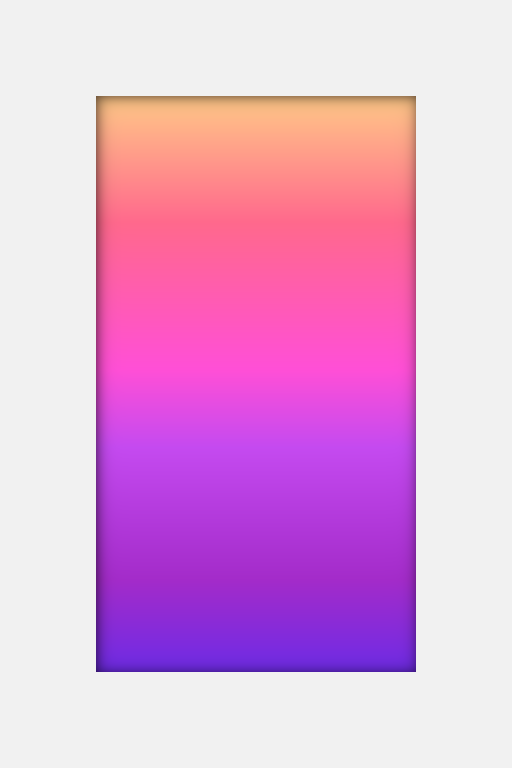
Give the GLSL for this background, as a Shadertoy shader.

```glsl
// A tall sunset-coloured panel centred on a pale grey field.
// Its colours are a vertical ramp of blended stops; a soft inner shadow,
// made from a blurred and shifted box, darkens the rim.
#define CANVAS vec2(1.0, 1.5)
#define PANEL_HALF vec2(0.3125, 0.5625)
#define FIELD_COLOR vec3(0.945)
#define SHADOW_SHIFT vec2(0.003, -0.002)
#define SHADOW_BLUR 0.0135
#define SHADOW_STRENGTH 0.68

// Signed distance to a box
float boxDistance(vec2 p, vec2 halfSize) {
    vec2 d = abs(p) - halfSize;
    return length(max(d, 0.0)) + min(max(d.x, d.y), 0.0);
}

// Blends in the next colour between two heights of the ramp
vec3 addStop(vec3 base, vec3 next, float start, float end, float t) {
    return mix(base, next, clamp((t - start) / (end - start), 0.0, 1.0));
}

// Colour ramp, t = 0 at the top and 1 at the bottom
vec3 sunset(float t) {
    vec3 color = vec3(1.0, 0.77, 0.53);                               // apricot
    color = addStop(color, vec3(1.00, 0.41, 0.55), 0.01, 0.22, t);   // coral
    color = addStop(color, vec3(1.00, 0.31, 0.84), 0.22, 0.475, t);  // pink
    color = addStop(color, vec3(0.77, 0.29, 0.94), 0.475, 0.61, t);  // violet
    color = addStop(color, vec3(0.64, 0.17, 0.79), 0.61, 0.84, t);   // purple
    return addStop(color, vec3(0.43, 0.17, 0.90), 0.84, 1.0, t);     // indigo
}

// Approximate coverage of a blurred box, as a product of soft edges
float blurredBox(vec2 p, vec2 halfSize, float blur) {
    vec2 low = 1.0 / (1.0 + exp(-1.7 * (p + halfSize) / blur));
    vec2 high = 1.0 / (1.0 + exp(-1.7 * (halfSize - p) / blur));
    return low.x * low.y * high.x * high.y;
}

void mainImage(out vec4 fragColor, in vec2 fragCoord) {
    vec2 p = (fragCoord / iResolution.xy - 0.5) * CANVAS;
    float pixel = CANVAS.y / iResolution.y;

    // Panel with its inner shadow
    vec3 panel = sunset(0.5 - 0.5 * p.y / PANEL_HALF.y);
    float light = blurredBox(p - SHADOW_SHIFT, PANEL_HALF, SHADOW_BLUR);
    panel *= 1.0 - SHADOW_STRENGTH * (1.0 - light);

    // Panel over the field, with a smoothed edge
    float inside = clamp(0.5 - boxDistance(p, PANEL_HALF) / pixel, 0.0, 1.0);
    fragColor = vec4(mix(FIELD_COLOR, panel, inside), 1.0);
}
```
